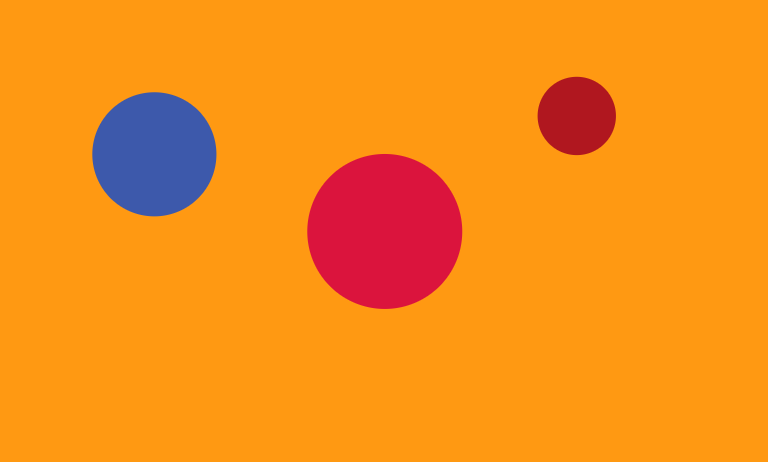
A Shadertoy shader for this background:

```glsl
// Three flat discs, blue, crimson and dark red, on a plain orange ground.

#define GROUND_COLOR  vec3(1.00, 0.60, 0.07)
#define BLUE_COLOR    vec3(0.24, 0.35, 0.67)
#define CRIMSON_COLOR vec3(0.86, 0.08, 0.24)
#define DARK_COLOR    vec3(0.69, 0.09, 0.12)

// Discs: centre as a fraction of the canvas, radius as a fraction of its width
#define BLUE_DISC    vec3(0.201, 0.666, 0.0808)
#define CRIMSON_DISC vec3(0.501, 0.499, 0.1009)
#define DARK_DISC    vec3(0.751, 0.749, 0.0510)

// Coverage of a disc, with an edge about one pixel wide
float discMask(vec2 uv, vec3 disc) {
    vec2 offset = (uv - disc.xy) * vec2(1.0, iResolution.y / iResolution.x);
    float distanceToEdge = length(offset) - disc.z;
    return clamp(0.5 - distanceToEdge * iResolution.x, 0.0, 1.0);
}

void mainImage(out vec4 fragColor, in vec2 fragCoord) {
    vec2 uv = fragCoord / iResolution.xy;

    // Lay the discs over the ground
    vec3 color = GROUND_COLOR;
    color = mix(color, BLUE_COLOR, discMask(uv, BLUE_DISC));
    color = mix(color, CRIMSON_COLOR, discMask(uv, CRIMSON_DISC));
    color = mix(color, DARK_COLOR, discMask(uv, DARK_DISC));

    fragColor = vec4(color, 1.0);
}
```
